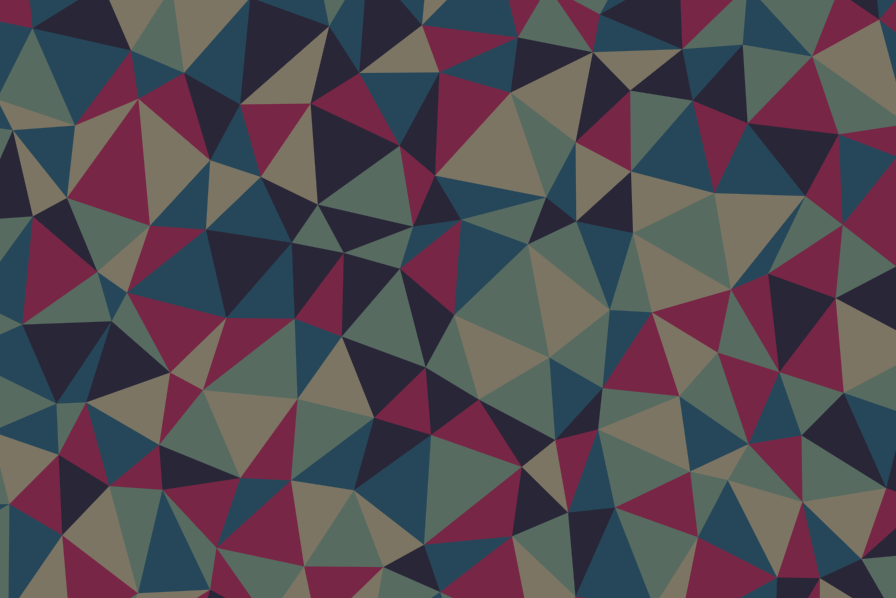
Write a Shadertoy shader that draws this background.

```glsl
float hash(vec2 p) {
    return fract(sin(dot(p, vec2(127.1, 311.7))) * 43758.5453);
}

float cross2(vec2 a, vec2 b) {
    return a.x * b.y - a.y * b.x;
}

// Jittered lattice point; odd rows are shifted by half a cell
vec2 vertexAt(vec2 id) {
    vec2 jitter = vec2(hash(id + 20.0), hash(id + 57.3)) - 0.5;
    return id + vec2(0.5 * mod(id.y, 2.0), 0.0) + 0.72 * jitter;
}

// Delaunay choice of diagonal: true joins lower left to upper right
bool risingDiagonal(vec2 id) {
    vec2 a = vertexAt(id), b = vertexAt(id + vec2(1, 0));
    vec2 c = vertexAt(id + 1.0), d = vertexAt(id + vec2(0, 1));
    float sinB = cross2(c - b, a - b), cosB = dot(c - b, a - b);
    float sinD = cross2(a - d, c - d), cosD = dot(a - d, c - d);
    return sinB * cosD + cosB * sinD >= 0.0;
}

// Weighted random palette index that avoids the taken ones
int pickTone(vec2 seed, ivec3 taken) {
    int tone = 0;
    for (int k = 0; k < 16; k++) {
        float h = hash(seed + float(k) * vec2(3.7, 1.3));
        tone = int(h > 0.25) + int(h > 0.48) + int(h > 0.69) + int(h > 0.88);
        if (!any(equal(ivec3(tone), taken))) break;
    }
    return tone;
}

// Tones of the lower and upper triangle, ignoring other cells
ivec2 freeTones(vec2 id) {
    int lower = pickTone(id + 20.31, ivec3(-1));
    return ivec2(lower, pickTone(id + 41.67, ivec3(lower, -1, -1)));
}

// Every other cell adapts, so triangles sharing an edge differ
ivec2 cellTones(vec2 id, bool rising) {
    if (mod(id.x + id.y, 2.0) < 0.5) return freeTones(id);
    vec2 leftId = id - vec2(1, 0), rightId = id + vec2(1, 0);
    ivec2 l = freeTones(leftId), r = freeTones(rightId);
    int left = risingDiagonal(leftId) ? l.x : l.y;
    int right = risingDiagonal(rightId) ? r.y : r.x;
    int below = freeTones(id - vec2(0, 1)).y;
    int above = freeTones(id + vec2(0, 1)).x;
    int lower = pickTone(id + 20.31, ivec3(below, rising ? right : left, -1));
    int upper = pickTone(id + 41.67, ivec3(above, rising ? left : right, lower));
    return ivec2(lower, upper);
}

vec3 palette(int tone) {
    if (tone == 0) return vec3(0.34, 0.42, 0.38);
    if (tone == 1) return vec3(0.47, 0.15, 0.27);
    if (tone == 2) return vec3(0.15, 0.28, 0.35);
    if (tone == 3) return vec3(0.16, 0.15, 0.22);
    return vec3(0.49, 0.46, 0.39);
}

float edgeDistance(vec2 p, vec2 a, vec2 b) {
    return cross2(b - a, p - a) / length(b - a);
}

// Antialiased counterclockwise triangle
float coverage(vec2 p, vec2 a, vec2 b, vec2 c, float blur) {
    float inside = min(edgeDistance(p, a, b),
                       min(edgeDistance(p, b, c), edgeDistance(p, c, a)));
    return clamp(inside / blur + 0.5, 0.0, 1.0);
}

void mainImage(out vec4 fragColor, in vec2 fragCoord) {
    float cellsHigh = 8.5;
    float blur = 1.2 * cellsHigh / iResolution.y;
    // Tilt the lattice so its rows do not follow the canvas
    float tilt = 0.35;
    vec2 p = mat2(cos(tilt), sin(tilt), -sin(tilt), cos(tilt))
           * (fragCoord / iResolution.y * cellsHigh);

    vec3 color = vec3(0.0);
    float total = 0.0;
    for (int y = -1; y <= 1; y++)
    for (int x = -2; x <= 1; x++) {
        vec2 id = floor(p) + vec2(x, y);
        vec2 a = vertexAt(id), b = vertexAt(id + vec2(1, 0));
        vec2 c = vertexAt(id + 1.0), d = vertexAt(id + vec2(0, 1));
        bool rising = risingDiagonal(id);
        float lower = coverage(p, a, b, rising ? c : d, blur);
        float upper = coverage(p, rising ? a : b, c, d, blur);
        if (lower + upper > 0.0) {
            ivec2 tones = cellTones(id, rising);
            color += lower * palette(tones.x) + upper * palette(tones.y);
            total += lower + upper;
        }
    }
    fragColor = vec4(color / max(total, 0.001), 1.0);
}
```
